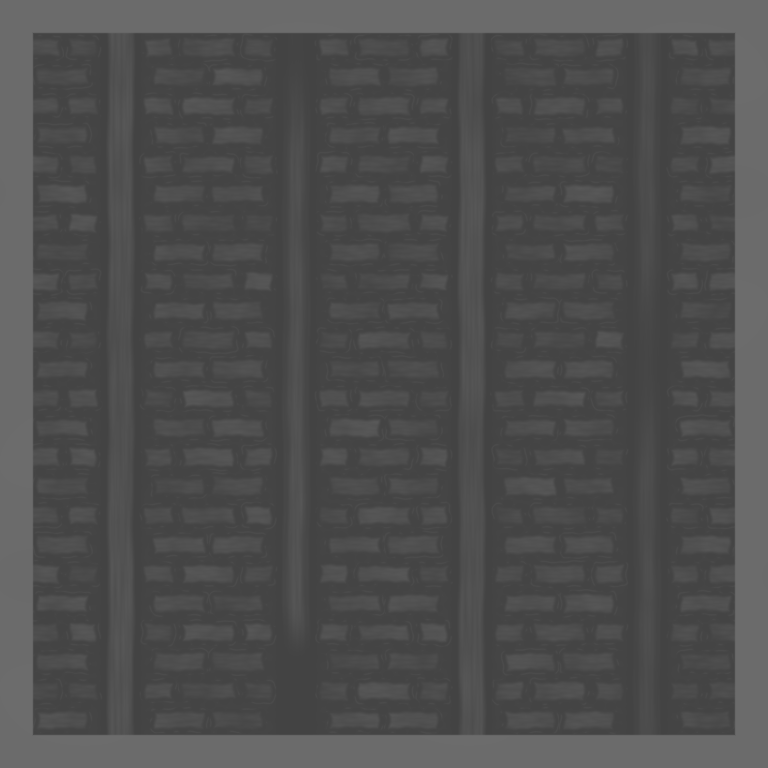
Reproduce this texture map procedurally as a WebGL 2 fragment shader.

```glsl
#version 300 es
precision highp float;
// Dim grey brick panels between worn vertical posts, inside a plain flat frame.
uniform vec2 u_resolution;
out vec4 fragColor;

vec2 hash2(vec2 p) {
  vec3 a = fract(p.xyx * vec3(0.1031, 0.1030, 0.0973));
  a += dot(a, a.yzx + 33.33);
  return fract((a.xx + a.yz) * a.zy);
}

// Cellular noise that wraps after n cells: distance to the nearest point.
float cellular(vec2 p, vec2 n) {
  p *= n;
  vec2 cell = floor(p);
  float nearest = 1.0;
  for (int j = -1; j <= 1; j++)
    for (int i = -1; i <= 1; i++) {
      vec2 g = cell + vec2(i, j);
      vec2 d = g + hash2(mod(g, n)) - p;
      nearest = min(nearest, dot(d, d));
    }
  return sqrt(nearest);
}

float boxDistance(vec2 p, vec2 halfSize) {
  vec2 d = abs(p) - halfSize;
  return length(max(d, 0.0)) + min(max(d.x, d.y), 0.0);
}

// Brick panel: 4 across, 24 courses, measured in course heights.
float panelTone(vec2 p) {
  float column = mod(floor(p.x * 4.0 + 0.5), 4.0);
  float course = floor(p.y * 24.0);
  vec2 q = vec2(fract(p.x * 4.0 + 0.5) - 0.5, 0.0) * 6.0;
  q.y = fract(p.y * 24.0) - 0.5;

  // Courses alternate: two whole bricks, or one whole between two halves.
  bool threeBricks = mod(course, 2.0) > 0.5;
  float side = threeBricks && abs(q.x) < 1.06 ? 0.0 : (q.x < 0.0 ? -1.0 : 1.0);
  float halfWidth = threeBricks ? (side == 0.0 ? 0.85 : 0.44) : 0.83;
  float centre = side * (threeBricks ? 1.71 : 1.0);
  vec2 id = vec2(column * 3.0 + side + 1.0, course);
  vec2 rnd = hash2(id + 7.0);
  vec2 rnd2 = hash2(id + 61.0);

  // Uneven edges from layered sines, phased per brick.
  vec2 b = q - vec2(centre, 0.0);
  b.y += 0.025 * sin(b.x * 4.0 + rnd.x * 6.3) + 0.012 * sin(b.x * 13.0 + rnd.y * 6.3);
  b.x += 0.035 * sin(q.y * 9.0 + rnd2.x * 6.3);
  float d = boxDistance(b, vec2(halfWidth, 0.27) - 0.05 * rnd2) - 0.02;

  float blotch = cellular(p, vec2(56.0, 72.0));
  float streak = cellular(p, vec2(36.0, 170.0));
  float inPanel = smoothstep(2.5, 2.1, abs(q.x));
  float tone = 0.261 + 0.008 * inPanel + 0.005 * (blotch - 0.5) * inPanel;

  // Broken pale lines in the mortar.
  float line = exp(-pow((d - 0.145) / 0.03, 2.0));
  tone += 0.024 * line * smoothstep(0.4, 0.65, blotch + 0.3 * (rnd.y - 0.5));

  float face = 0.294 + 0.03 * rnd.x + 0.022 * (0.5 - streak) + 0.012 * (0.45 - blotch);
  face += 0.01 * b.y + 0.008 * sin(b.x * 2.5 + rnd2.y * 6.3);
  return mix(tone, face, smoothstep(0.07, -0.09, d));
}

// Posts: strong and weak ones take turns; the weak ones wear away in places.
float addPost(float tone, vec2 p) {
  float index = floor(p.x * 4.0);
  float x = (fract(p.x * 4.0) - 0.5) * 6.0;
  x += 0.025 * sin(p.y * 25.0 + index * 2.0) + 0.01 * sin(p.y * 69.0 + index);
  float grain = cellular(p, vec2(190.0, 9.0)) - 0.5;
  float patches = cellular(p, vec2(16.0, 14.0)) - 0.45;
  float a = abs(x);
  float strong = smoothstep(0.52, 0.3, a) * (0.9 + 0.1 * sin(p.y * 9.0 + index));
  float weak = 0.7 * smoothstep(0.36, 0.12, a) + 0.3 * smoothstep(0.52, 0.4, a);
  float fadedEnds = smoothstep(0.1, 0.19, p.y) * (1.0 - 0.85 * smoothstep(0.82, 0.97, p.y));
  float fadedMiddle = 0.62 - 0.45 * exp(-pow((p.y - 0.53) / 0.1, 2.0));
  weak *= index < 2.0 ? fadedEnds * (1.08 - 0.4 * p.y) : fadedMiddle;
  float amount = mod(index, 2.0) < 0.5 ? strong : weak;
  return tone + amount * (0.062 - 0.03 * grain - 0.018 * patches);
}

void main() {
  vec2 uv = gl_FragCoord.xy / u_resolution;
  vec2 inner = (uv - 0.043) / 0.914;
  float tone = addPost(panelTone(inner), inner);

  // Flat frame with a very slight, wrapping unevenness.
  vec2 turn = uv * 6.2831853;
  float frame = 0.42 + 0.003 * sin(turn.x * 2.0 + sin(turn.y)) * sin(turn.y * 3.0);
  vec2 off = abs(uv - 0.5);
  float pixel = 1.0 / min(u_resolution.x, u_resolution.y);
  float edge = max(off.x, off.y) - 0.457;
  tone = mix(tone, frame, smoothstep(-pixel, pixel, edge));
  fragColor = vec4(vec3(tone), 1.0);
}
```
